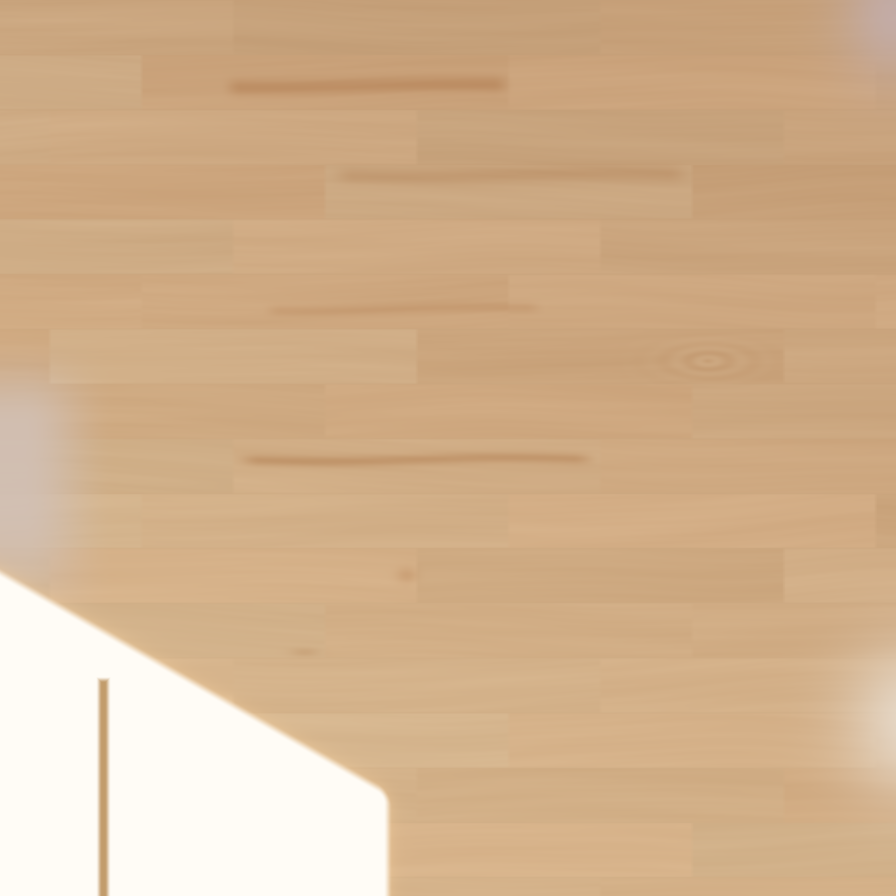
Write a WebGL 1 fragment shader that draws this texture.

```glsl
precision highp float;
// Pale wooden strip floor with a sunlit window patch and soft reflections.
uniform vec2 u_resolution;

const float ROW_HEIGHT = 0.0612;
const float PLANK_LENGTH = 0.4097;
const float FIRST_JOINT = 0.2604;
const float SEAM_SOFTNESS = 0.0022;
const float GRAIN_STRENGTH = 0.022;
const float TONE_STRENGTH = 0.036;

const vec3 WOOD_LIGHT = vec3(0.835, 0.702, 0.545);
const vec3 WOOD_DARK = vec3(0.775, 0.622, 0.470);
const vec3 STREAK_TINT = vec3(0.055, 0.085, 0.095);
const vec3 SUN_COLOR = vec3(1.0, 0.988, 0.965);
const vec3 SUN_FRINGE = vec3(0.95, 0.80, 0.60);
const vec3 BAR_COLOR = vec3(0.76, 0.61, 0.42);

const vec2 SUN_CORNER = vec2(0.434, 0.115);
const vec2 SUN_NORMAL = vec2(0.495, 0.869);
const float SUN_ROUNDING = 0.012;
const vec2 BAR_TOP = vec2(0.1155, 0.242);
const float BAR_HALF_WIDTH = 0.0055;

float hash(vec2 p) {
  return fract(sin(dot(p, vec2(127.1, 311.7))) * 4375.85);
}

// Long wavy fibres made of layered sines, roughly -1 to 1.
float fibres(vec2 p, float seed) {
  float slant = (fract(seed * 7.3) - 0.5) * 0.07;
  float y = p.y + slant * p.x + 0.006 * sin(p.x * 9.0 + seed * 40.0);
  float sum = 0.0;
  float amplitude = 0.5;
  float frequency = 75.0;
  for (int i = 0; i < 5; i++) {
    float k = float(i);
    float bend = 1.3 * sin(p.x * (5.0 + 4.0 * k) + seed * 31.0 + k * 2.1);
    float fade = 0.65 + 0.35 * sin(p.x * (8.0 + 3.0 * k) + y * 43.0 + seed * 17.0);
    sum += amplitude * fade * sin(y * frequency + bend + seed * 57.0);
    frequency *= 1.83;
    amplitude *= 0.76;
  }
  return sum * 0.65;
}

// Tone and grain of one plank in a given row, counted from the top.
vec3 plank(vec2 p, float row, float column) {
  float seed = hash(vec2(row + 3.0, column + 8.0));
  float tone = (seed - 0.5) * TONE_STRENGTH;
  float redness = (hash(vec2(column + 5.0, row + 2.0)) - 0.5) * 0.018;
  float grain = fibres(p, seed) * GRAIN_STRENGTH;
  return vec3(tone + grain) * vec3(0.8, 1.0, 1.1) + redness * vec3(0.6, -0.5, -0.8);
}

float softBlob(vec2 p, vec2 center, vec2 radius) {
  vec2 q = (p - center) / radius;
  return exp(-dot(q, q));
}

// Thin dark grain line, tapered at both ends.
float streak(vec2 p, vec2 center, float halfLength, float width) {
  vec2 q = p - center;
  float ends = 1.0 - smoothstep(halfLength * 0.85, halfLength, abs(q.x));
  float y = q.y - 0.002 * sin(q.x * 15.0);
  return ends * exp(-y * y / (width * width));
}

vec3 floorColor(vec2 p) {
  float rowPosition = (1.0 - p.y) / ROW_HEIGHT;
  float row = floor(rowPosition);
  float along = (p.x - FIRST_JOINT) / PLANK_LENGTH + row * 0.25;
  float column = floor(along);
  float shade = smoothstep(0.15, 0.95, p.y * 0.75 + p.x * 0.28);
  vec3 color = mix(WOOD_LIGHT, WOOD_DARK, shade * 0.82);

  // Blend neighbouring rows and planks across their seams.
  float toSeam = (fract(rowPosition + 0.5) - 0.5) * ROW_HEIGHT;
  float toJoint = (fract(along + 0.5) - 0.5) * PLANK_LENGTH;
  vec3 detail = plank(p, row, column);
  float joint = 0.5 - 0.5 * smoothstep(0.0, SEAM_SOFTNESS, abs(toJoint));
  detail = mix(detail, plank(p, row, column - sign(toJoint)), joint);
  float seam = 1.0 - smoothstep(0.0, SEAM_SOFTNESS, abs(toSeam));
  color += detail * (1.0 - 0.5 * seam) - 0.008 * seam;

  // Strong grain lines, a swirl and small knots.
  float lines = streak(p, vec2(0.465, 0.487), 0.205, 0.006)
    + 0.9 * streak(p, vec2(0.41, 0.904), 0.165, 0.009)
    + 0.6 * streak(p, vec2(0.57, 0.805), 0.205, 0.009)
    + 0.5 * streak(p, vec2(0.45, 0.655), 0.16, 0.006);
  vec2 swirl = (p - vec2(0.79, 0.597)) * vec2(0.45, 1.0);
  float rings = sin(length(swirl) * 620.0 + 2.0 * sin(p.x * 34.0));
  lines += 0.22 * rings * softBlob(p, vec2(0.79, 0.597), vec2(0.055, 0.022));
  lines += 0.7 * softBlob(p, vec2(0.454, 0.358), vec2(0.012, 0.009));
  lines += 0.6 * softBlob(p, vec2(0.34, 0.272), vec2(0.016, 0.005));
  return color - lines * STREAK_TINT;
}

void main() {
  vec2 p = gl_FragCoord.xy / u_resolution;
  vec3 color = floorColor(p);

  // Diffuse reflections along the borders.
  float leftGlow = (1.0 - smoothstep(0.025, 0.13, p.x))
    * smoothstep(0.27, 0.43, p.y) * (1.0 - smoothstep(0.52, 0.63, p.y));
  color = mix(color, vec3(0.82, 0.755, 0.715), leftGlow * 0.88);
  color = mix(color, vec3(0.91, 0.87, 0.82),
    0.85 * softBlob(p, vec2(1.02, 0.195), vec2(0.075, 0.085)));
  color = mix(color, vec3(0.76, 0.68, 0.68),
    0.85 * softBlob(p, vec2(1.0, 0.985), vec2(0.06, 0.075)));

  // Sunlit patch: a slanted top edge meeting a vertical right edge.
  vec2 edges = vec2(dot(p - SUN_CORNER, SUN_NORMAL), p.x - SUN_CORNER.x) + SUN_ROUNDING;
  float sun = length(max(edges, 0.0)) + min(max(edges.x, edges.y), 0.0) - SUN_ROUNDING;
  color = mix(color, SUN_FRINGE, 0.45 * exp(-max(sun, 0.0) / 0.007));
  color = mix(color, SUN_COLOR, 1.0 - smoothstep(-0.006, 0.004, sun));

  // Narrow shadow of the window bar.
  float bar = max(abs(p.x - BAR_TOP.x) - BAR_HALF_WIDTH, p.y - BAR_TOP.y);
  color = mix(color, BAR_COLOR, 1.0 - smoothstep(-0.004, 0.003, bar));
  gl_FragColor = vec4(clamp(color, 0.0, 1.0), 1.0);
}
```
